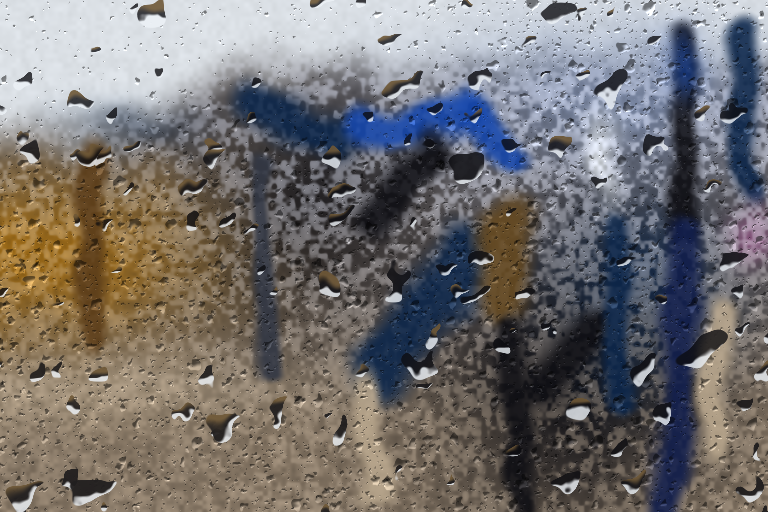
This texture is drawn by a WebGL 1 fragment shader. Its source:

```glsl
precision highp float;
// Rain on a misted window: a blurred street of pale sky, ochre, blue and black,
// veiled by speckled condensation with wiped tracks, then covered with
// several sizes of drops, each dark above and bright along its lower edge.

uniform vec2 u_resolution;

const vec3 SKY = vec3(0.86, 0.88, 0.90);
const vec3 SLATE = vec3(0.49, 0.56, 0.70);
const vec3 TAN = vec3(0.52, 0.46, 0.39);
const vec3 CREAM = vec3(0.72, 0.65, 0.55);
const vec3 OCHRE = vec3(0.64, 0.43, 0.08);
const vec3 BLUE = vec3(0.08, 0.27, 0.66);
const vec3 NAVY = vec3(0.05, 0.15, 0.29);
const vec3 BLACK = vec3(0.06, 0.06, 0.08);
const vec3 MIST_HIGH = vec3(0.71, 0.73, 0.79);
const vec3 MIST_LOW = vec3(0.50, 0.45, 0.39);
const float MIST_AMOUNT = 0.74;
const float FINE_CELL = 0.0115;
const float BIG_CELL = 0.072;

vec3 hash3(vec2 p) {
  vec3 q = fract(p.xyx * vec3(0.1031, 0.1030, 0.0973));
  q += dot(q, q.yxz + 33.33);
  return fract((q.xxy + q.yzz) * q.zyx);
}

float noise(vec2 p) {
  vec2 i = floor(p), f = fract(p);
  f = f * f * (3.0 - 2.0 * f);
  float low = mix(hash3(i).x, hash3(i + vec2(1, 0)).x, f.x);
  float high = mix(hash3(i + vec2(0, 1)).x, hash3(i + 1.0).x, f.x);
  return mix(low, high, f.y);
}

// Soft patch of colour
void glow(inout vec4 s, vec2 p, vec2 center, vec2 radius, vec3 color, float amount) {
  vec2 d = (p - center) / radius;
  s.rgb = mix(s.rgb, color, amount * exp(-dot(d, d)));
}

// Track from a to b; alpha records how far the mist is wiped away
void wipe(inout vec4 s, vec2 p, vec2 a, vec2 b, float width, vec3 color) {
  vec2 ab = b - a;
  float t = clamp(dot(p - a, ab) / dot(ab, ab), 0.0, 1.0);
  float m = 1.0 - smoothstep(0.25 * width, width, length(p - a - ab * t));
  s = mix(s, vec4(color, 1.0), 0.92 * m);
}

vec4 street(vec2 p) {
  vec4 s = vec4(mix(TAN, vec3(0.40, 0.38, 0.38), smoothstep(0.15, 0.5, p.y)), 0.0);
  glow(s, p, vec2(0.05, 0.50), vec2(0.42, 0.17), OCHRE, 0.95);
  glow(s, p, vec2(0.15, 0.24), vec2(0.45, 0.07), CREAM, 0.6);
  glow(s, p, vec2(0.62, 0.60), vec2(0.20, 0.22), BLACK, 0.75);
  glow(s, p, vec2(1.12, 0.26), vec2(0.26, 0.30), BLACK, 0.95);
  glow(s, p, vec2(1.25, 0.45), vec2(0.16, 0.18), NAVY, 0.8);
  float horizon = 0.73 + 0.13 * smoothstep(0.15, 0.5, p.x);
  float sky = smoothstep(-0.07, 0.07, p.y - horizon);
  s = mix(s, vec4(SKY, 1.0), sky);
  glow(s, p, vec2(1.20, 0.80), vec2(0.36, 0.14), SLATE, 0.8);
  glow(s, p, vec2(0.27, 0.75), vec2(0.14, 0.05), NAVY, 0.4);
  // Arching blue band and the dark slant below it
  wipe(s, p, vec2(0.50, 0.79), vec2(0.66, 0.72), 0.07, NAVY);
  wipe(s, p, vec2(0.72, 0.74), vec2(0.92, 0.78), 0.06, BLUE);
  wipe(s, p, vec2(0.92, 0.78), vec2(1.00, 0.69), 0.04, BLUE);
  wipe(s, p, vec2(0.84, 0.70), vec2(0.73, 0.57), 0.06, BLACK);
  wipe(s, p, vec2(0.91, 0.51), vec2(0.75, 0.28), 0.09, NAVY);
  wipe(s, p, vec2(1.00, 0.56), vec2(0.98, 0.43), 0.08, vec3(0.40, 0.29, 0.13));
  // Tracks of running water
  wipe(s, p, vec2(0.17, 0.70), vec2(0.18, 0.35), 0.045, vec3(0.36, 0.24, 0.10));
  wipe(s, p, vec2(0.51, 0.68), vec2(0.52, 0.27), 0.03, vec3(0.20, 0.22, 0.27));
  wipe(s, p, vec2(1.00, 0.37), vec2(1.02, 0.00), 0.04, BLACK);
  wipe(s, p, vec2(1.06, 0.24), vec2(1.16, 0.37), 0.06, BLACK);
  wipe(s, p, vec2(1.20, 0.56), vec2(1.22, 0.22), 0.04, NAVY);
  wipe(s, p, vec2(1.33, 0.92), vec2(1.34, 0.55), 0.05, BLACK);
  wipe(s, p, vec2(1.34, 0.54), vec2(1.30, 0.00), 0.05, vec3(0.07, 0.12, 0.30));
  wipe(s, p, vec2(1.45, 0.95), vec2(1.46, 0.62), 0.04, NAVY);
  wipe(s, p, vec2(0.72, 0.24), vec2(0.73, 0.03), 0.045, CREAM);
  wipe(s, p, vec2(1.40, 0.40), vec2(1.39, 0.13), 0.045, CREAM);
  glow(s, p, vec2(1.18, 0.69), vec2(0.03, 0.08), SKY, 0.9);
  glow(s, p, vec2(1.33, 0.87), vec2(0.04, 0.06), BLUE, 0.6);
  glow(s, p, vec2(1.47, 0.54), vec2(0.04, 0.05), vec3(0.60, 0.36, 0.55), 0.8);
  return s;
}

// One drop per cell: x = cover, y = height within drop, z = random tint
vec3 drop(vec2 p, float cell, float density, float stretch) {
  vec2 g = p / cell;
  vec2 wobble = vec2(noise(g * 4.0), noise(g * 4.0 + 17.0)) - 0.5;
  g += 0.28 * wobble;
  g.x += 7.0 * hash3(vec2(floor(g.y), cell * 900.0)).x;
  vec2 id = floor(g);
  vec3 h = hash3(id + cell * 700.0), k = hash3(id + 51.0);
  float r = mix(0.17, 0.40, k.x * k.x);
  vec2 q = (fract(g) - 0.5 - (h.xy - 0.5) * (1.0 - 2.0 * r)) / r;
  float a = mix(0.1, 1.5, k.y);
  vec2 e = vec2(cos(a) * q.x + sin(a) * q.y, cos(a) * q.y - sin(a) * q.x);
  e.y *= stretch * (1.0 + 0.4 * e.x);
  float soft = clamp(1.5 / (u_resolution.y * cell * r), 0.08, 0.7);
  float cover = 1.0 - smoothstep(1.0 - soft, 1.0, length(e));
  return vec3(cover * step(h.z, density), q.y - 0.5 * q.x * cos(a), k.z);
}

void main() {
  vec2 p = gl_FragCoord.xy / u_resolution.y;
  vec2 sway = vec2(noise(p * 13.0), noise(p * 13.0 + 40.0)) - 0.5;
  vec4 s = street(p + 0.035 * sway);
  vec3 color = s.rgb;

  // Speckled condensation, thinner where it has been wiped
  float grain = 0.55 * noise(p * 110.0) + 0.45 * noise(p * 62.0 + 9.0);
  float patches = 0.6 * noise(p * 9.0) + 0.4 * noise(p * 27.0);
  float veil = smoothstep(0.36, 0.66, grain + 0.5 * (patches - 0.45));
  veil *= (1.0 - 0.93 * s.a) * mix(0.55, 1.0, smoothstep(0.25, 0.65, p.x));
  vec3 mist = mix(MIST_LOW, MIST_HIGH, smoothstep(0.15, 0.75, p.y));
  mist = mix(mist, s.rgb * 1.25 + 0.08, 0.35);
  color = mix(color, mist, MIST_AMOUNT * veil);
  color *= 1.0 + 0.35 * (grain - 0.5) * (1.0 - 0.8 * s.a);

  // Fine beads
  float paleSky = smoothstep(0.6, 0.85, p.y) * (1.0 - smoothstep(0.7, 1.1, p.x));
  for (int i = 0; i < 4; i++) {
    float size = FINE_CELL * pow(1.5, float(i));
    vec3 d = drop(p, size, mix(0.52, 0.16, paleSky) - 0.06 * float(i), 1.4);
    float lit = smoothstep(0.2, -0.5, d.y);
    vec3 bead = mix(color * 0.38, color * 1.2 + 0.15, lit);
    color = mix(color, bead, 0.75 * d.x);
  }

  // Large slanting drops with a white lower crescent
  for (int i = 0; i < 2; i++) {
    vec3 d = drop(p + 3.0, BIG_CELL * (1.0 + 0.8 * float(i)), 0.30, 2.0);
    vec3 body = mix(BLACK, s.rgb * 0.5, 0.35);
    float tint = smoothstep(0.0, 0.5, d.y) * step(0.5, d.z);
    body = mix(body, mix(OCHRE, TAN, 0.6), 0.7 * tint);
    float crescent = smoothstep(-0.10, -0.35, d.y + 0.5 * (noise(p * 75.0) - 0.5));
    body = mix(body, mix(SKY, s.rgb, 0.15) + 0.06, crescent);
    color = mix(color, body, 0.95 * d.x);
  }
  gl_FragColor = vec4(clamp(color, 0.0, 1.0), 1.0);
}
```
